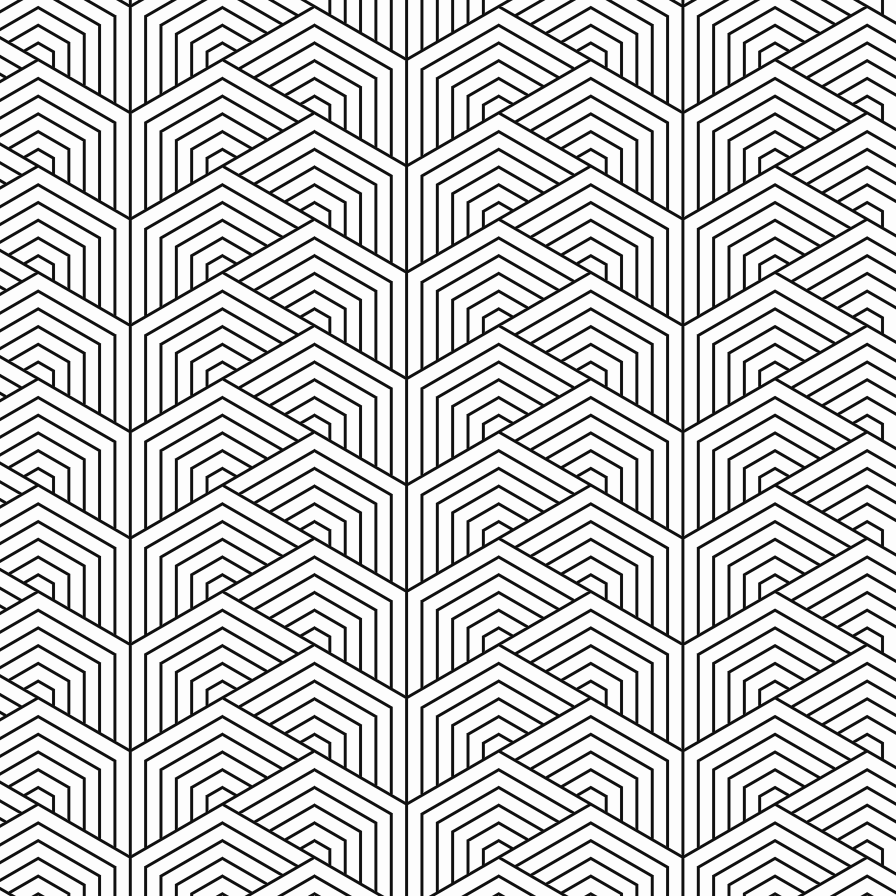
Give the GLSL for this pattern, as a Shadertoy shader.

```glsl
// Overlapping half-hexagon scales filled with concentric black lines on white.

const float SQRT3 = 1.7320508;
const float HALF_WIDTH = 0.1028;                  // scale centre to its side
const float ROW = HALF_WIDTH * 2.0 / SQRT3;       // vertical repeat
const float RINGS = 6.0;
const float LINE_WIDTH = 0.0033;
const float RING_LIFT = 0.0010;                   // inner roofs sit slightly high
const vec2 SEAM_NODE = vec2(0.4538, 0.5773);
const vec3 PAPER = vec3(0.992);
const vec3 INK = vec3(0.06);

// Vertical drop from the nearest roof line above p, for a column of scales.
float depthBelowRoof(vec2 p, vec2 apex) {
    float roof = apex.y - abs(p.x - apex.x) / SQRT3;
    return mod(roof - p.y, ROW);
}

// Perpendicular distance to the closest roof line of a column.
float roofDistance(float depth) {
    return min(depth, ROW - depth) * SQRT3 * 0.5;
}

// Distance to the concentric lines inside one scale.
float ringDistance(float side, float depth) {
    float pitch = HALF_WIDTH / RINGS;
    float roofRadius = HALF_WIDTH - depth * SQRT3 * 0.5 + RING_LIFT;
    float radius = max(side, roofRadius);
    float ring = clamp(round(radius / pitch), 1.0, RINGS - 1.0);
    return abs(radius - ring * pitch);
}

float scaleLines(vec2 p) {
    // Mirror about each seam; alternate seams drop by half a row.
    float strip = 3.0 * HALF_WIDTH;
    float index = round(p.x / strip);
    vec2 q = vec2(abs(p.x - index * strip), p.y + 0.5 * ROW * mod(index, 2.0));

    vec2 nearApex = vec2(HALF_WIDTH, 0.5 * ROW);
    vec2 farApex = vec2(2.0 * HALF_WIDTH, 0.0);
    float depth = depthBelowRoof(q, nearApex);
    float side = abs(q.x - nearApex.x);
    float edge = min(q.x, roofDistance(depth));

    // Where two columns overlap, the scale with the lower roof is in front.
    if (q.x > HALF_WIDTH) {
        float farDepth = depthBelowRoof(q, farApex);
        edge = min(edge, roofDistance(farDepth));
        if (farDepth < depth) {
            depth = farDepth;
            side = abs(q.x - farApex.x);
        }
    }
    return min(edge, ringDistance(side, depth));
}

void mainImage(out vec4 fragColor, in vec2 fragCoord) {
    vec2 uv = fragCoord / iResolution.y;
    float softness = 0.65 / iResolution.y;
    float dist = scaleLines(uv - SEAM_NODE) - 0.5 * LINE_WIDTH;
    float ink = 1.0 - smoothstep(-softness, softness, dist);
    fragColor = vec4(mix(PAPER, INK, ink), 1.0);
}
```
